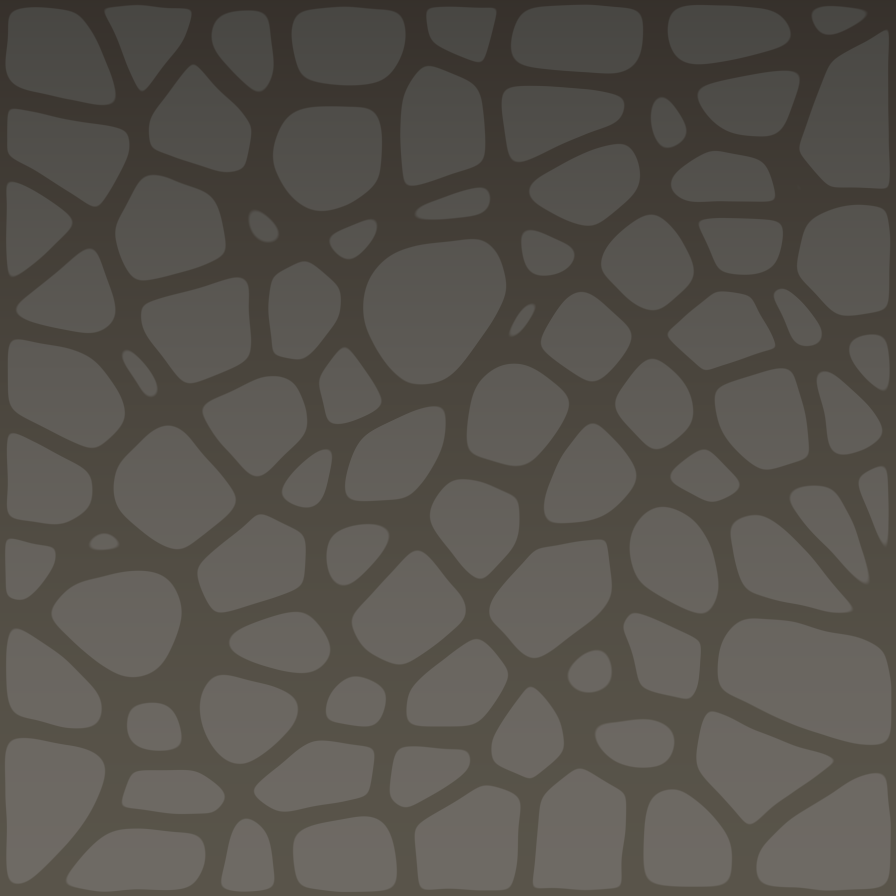
This texture is drawn by a Shadertoy shader. Its source:

```glsl
const vec2 GRID = vec2(8.0, 11.0);        // stones across and up
const float HALF_GAP = 0.0105;            // half the mortar width
const float RIM = 0.007;                  // mortar along the canvas border
const float SIZE_SPREAD = 0.0065;         // variation of stone sizes
const vec2 ROUNDING = vec2(0.003, 0.012); // sharpest and softest corners
const float SLANT = 0.045;                // rise of the courses
const float BEND = 0.035;                 // broad curvature of the joints
const float CHIP = 0.0045;                // small raggedness of the edges
const float FADE = 1.6;                   // curve of the vertical shading

const vec3 STONE_TOP = vec3(0.280, 0.275, 0.260);
const vec3 STONE_BOTTOM = vec3(0.432, 0.415, 0.392);
const vec3 MORTAR_TOP = vec3(0.212, 0.190, 0.170);
const vec3 MORTAR_BOTTOM = vec3(0.348, 0.330, 0.290);

vec3 hash3(vec2 p) {
    vec3 q = fract(p.xyx * vec3(0.1031, 0.1030, 0.0973) + 0.37);
    q += dot(q, q.yxz + 33.33);
    return fract((q.xxy + q.yzz) * q.zyx);
}

// Two independent channels of value noise, centred on zero
vec2 noise2(vec2 p) {
    vec2 i = floor(p), f = fract(p);
    f = f * f * (3.0 - 2.0 * f);
    vec2 low = mix(hash3(i).xy, hash3(i + vec2(1, 0)).xy, f.x);
    vec2 high = mix(hash3(i + vec2(0, 1)).xy, hash3(i + vec2(1, 1)).xy, f.x);
    return mix(low, high, f.y) - 0.5;
}

// Site position in xy, size weight in z; odd rows are staggered
vec3 stoneSite(vec2 id) {
    vec3 h = hash3(id + 17.0);
    vec2 jitter = vec2(mix(0.1, 0.9, h.x), mix(0.2, 0.8, h.y));
    jitter.x += 0.5 * mod(id.y, 2.0) - 0.25;
    return vec3((id + jitter) / GRID, h.z * SIZE_SPREAD);
}

bool outside(vec2 p) {
    return any(lessThan(p, vec2(0.0))) || any(greaterThan(p, vec2(1.0)));
}

// Distance into the nearest stone, negative in the mortar
float stoneDistance(vec2 p) {
    vec2 cell = floor(p * GRID);
    vec3 home = vec3(0.0);
    vec2 homeId = cell;
    float nearest = 1e3;

    // Find the stone that owns this point
    for (int j = -2; j <= 2; j++)
    for (int i = -2; i <= 2; i++) {
        vec2 id = cell + vec2(i, j);
        vec3 site = stoneSite(id);
        if (outside(site.xy)) continue;
        vec2 offset = p - site.xy;
        float power = dot(offset, offset) - site.z;
        if (power < nearest) {
            nearest = power;
            home = site;
            homeId = id;
        }
    }

    // Blend the canvas rim and all joints into a rounded outline
    float softness = mix(ROUNDING.x, ROUNDING.y, hash3(homeId + 71.0).x);
    vec2 lowRim = p + HALF_GAP - RIM;
    vec2 highRim = 1.0 - p + HALF_GAP - RIM;
    vec2 rim = exp(-lowRim / softness) + exp(-highRim / softness);
    float sum = rim.x + rim.y;
    for (int j = -2; j <= 2; j++)
    for (int i = -2; i <= 2; i++) {
        vec2 id = cell + vec2(i, j);
        vec3 site = stoneSite(id);
        if (id == homeId || outside(site.xy)) continue;
        vec2 offset = p - site.xy;
        float power = dot(offset, offset) - site.z;
        float joint = 0.5 * (power - nearest) / distance(site.xy, home.xy);
        sum += exp(-joint / softness);
    }
    return -softness * log(max(sum, 1e-30)) - HALF_GAP;
}

void mainImage(out vec4 fragColor, in vec2 fragCoord) {
    vec2 uv = fragCoord / iResolution.xy;

    // Tilt and bend the courses, keeping the border straight
    vec2 inner = sin(3.14159 * uv);
    vec2 p = uv;
    p.y += SLANT * sin(6.28319 * uv.x) * inner.y;
    p += BEND * noise2(uv * 7.0) * inner.x * inner.y;
    p += CHIP * noise2(uv * 26.0 + 40.0);

    // Flat stones and mortar, both darkening upwards
    float light = 1.0 - pow(uv.y, FADE);
    vec3 stone = mix(STONE_TOP, STONE_BOTTOM, light);
    vec3 mortar = mix(MORTAR_TOP, MORTAR_BOTTOM, light);
    float blur = 0.8 / iResolution.y;
    float cover = smoothstep(-blur, blur, stoneDistance(p));
    fragColor = vec4(mix(mortar, stone, cover), 1.0);
}
```
